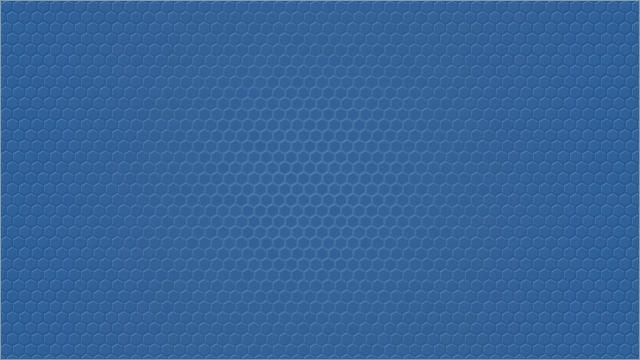
Reproduce this pattern procedurally as a Shadertoy shader.

```glsl
// Blue sheet of small embossed hexagons, about 52 across and 33 rows down.
// Each cell has a dark groove and a bevel lit from the upper left;
// the grooves fade to pale lines around the middle, inside a thin pale frame.

float hash(vec2 p) {
    return fract(sin(dot(p, vec2(127.1, 311.7))) * 43758.5453);
}

// Offset from the centre of the nearest pointy-top hexagon of width 1
vec2 hexOffset(vec2 p) {
    vec2 period = vec2(1.0, sqrt(3.0));
    vec2 a = mod(p + 0.5 * period, period) - 0.5 * period;
    vec2 b = mod(p, period) - 0.5 * period;
    return dot(a, a) < dot(b, b) ? a : b;
}

// Outward normal of the nearest side in xy, distance to that side in z
vec3 hexSide(vec2 offset) {
    vec2 q = abs(offset);
    float slanted = dot(q, vec2(0.5, 0.8660));
    vec2 normal = q.x > slanted ? vec2(1.0, 0.0) : vec2(0.5, 0.8660);
    normal *= vec2(offset.x < 0.0 ? -1.0 : 1.0, offset.y < 0.0 ? -1.0 : 1.0);
    return vec3(normal, 0.5 - max(q.x, slanted));
}

// Soft line of the given half width, with edges one pixel wide
float line(float dist, float halfWidth, float pixel) {
    return 1.0 - smoothstep(halfWidth - 0.5 * pixel, halfWidth + 0.5 * pixel, abs(dist));
}

void mainImage(out vec4 fragColor, in vec2 fragCoord) {
    vec2 uv = fragCoord / iResolution.xy;
    float pixel = 51.7 / iResolution.x;

    // Hexagonal cells, anchored at the upper left corner
    vec2 p = (fragCoord - vec2(0.0, iResolution.y)) * pixel + vec2(-0.5, 0.54);
    vec2 offset = hexOffset(p);
    vec3 side = hexSide(offset);
    float cellTint = hash(floor((p - offset) * 2.0 + 0.5)) - 0.5;

    // Glow around the middle, deeper blue toward the left and right
    vec2 fromMiddle = (uv - vec2(0.485, 0.49)) / vec2(0.27, 0.42);
    float glow = exp(-dot(fromMiddle, fromMiddle));
    vec3 color = mix(vec3(0.205, 0.385, 0.595), vec3(0.19, 0.38, 0.60),
                     smoothstep(0.2, 0.5, abs(uv.x - 0.5)));
    color += 0.008 * cellTint;

    // Groove between cells: dark outside, pale in the glow
    float groove = line(side.z, 0.05, pixel);
    vec3 grooveColor = mix(vec3(0.15, 0.32, 0.53), vec3(0.32, 0.49, 0.67), glow);
    color = mix(color, grooveColor, 0.65 * groove);

    // Bevel just inside the groove, lit from the upper left
    float bevel = line(side.z - 0.09, 0.05, pixel);
    float light = dot(side.xy, normalize(vec2(-0.5, 0.87)));
    color += bevel * vec3(0.10, 0.10, 0.095) * max(light, 0.0);
    color -= bevel * 0.03 * (1.0 - glow) * max(-light, 0.0);

    // Thin frame around the canvas
    vec2 toEdge = min(fragCoord, iResolution.xy - fragCoord) / iResolution.x;
    float frame = line(min(toEdge.x, toEdge.y), 0.0014, 1.0 / iResolution.x);
    color = mix(color, vec3(0.52, 0.62, 0.71), frame);

    fragColor = vec4(color, 1.0);
}
```
